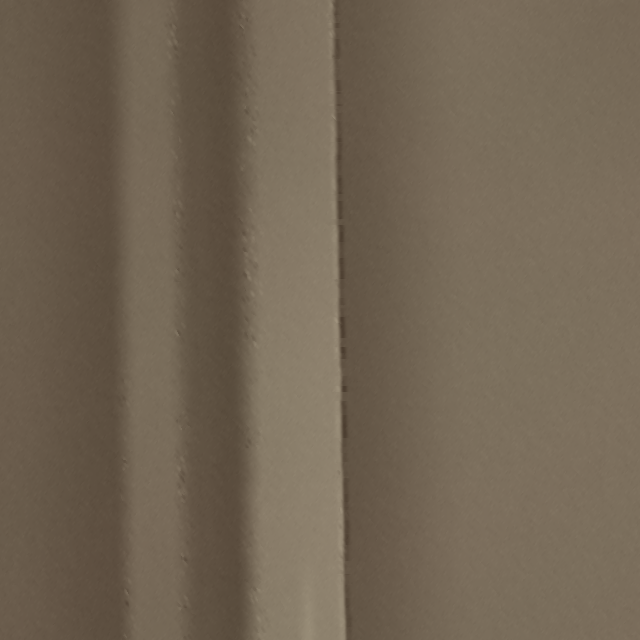
A Shadertoy shader for this texture:

```glsl
// Soft vertical folds of brown cloth: two raised, lit bands, a dark groove and a
// crisp right-hand hem. Smooth steps shape the shading, layered sines roughen
// the edges, and cellular noise supplies the nap and the lint along the seams.

vec2 hash2(vec2 p) {
    vec3 q = fract(p.xyx * vec3(0.1031, 0.1030, 0.0973));
    q += dot(q, q.yzx + 33.33);
    return fract((q.xx + q.yz) * q.zy);
}

// Distance to the nearest scattered point (x) and that point's random value (y).
vec2 cellular(vec2 p) {
    vec2 cell = floor(p);
    vec2 best = vec2(9.0, 0.0);
    for (int j = -1; j <= 1; j++) {
        for (int i = -1; i <= 1; i++) {
            vec2 id = cell + vec2(i, j);
            float d = length(id + hash2(id) - p);
            if (d < best.x) best = vec2(d, hash2(id + 71.0).x);
        }
    }
    return best;
}

// Slow wavering built from sines of unrelated frequencies.
float waver(float y, float phase) {
    return 0.5 * sin(y * 31.0 + phase) + 0.3 * sin(y * 83.0 + phase * 2.3)
         + 0.2 * sin(y * 197.0 + phase * 4.1);
}

float mottle(vec2 p) {
    return sin(p.x * 13.0 + 2.0 * sin(p.y * 9.0)) * sin(p.y * 17.0 + 1.7 * sin(p.x * 11.0));
}

// A soft step centred on an edge.
float rise(float x, float edge, float halfWidth) {
    return smoothstep(edge - halfWidth, edge + halfWidth, x);
}

float ridge(float x, float centre, float width) {
    float d = (x - centre) / width;
    return exp(-d * d);
}

// Signed short tilted fibres: some catch light, others cast shade.
float fibres(vec2 p, float scale, float tilt) {
    vec2 c = cellular(vec2(p.x + p.y * tilt, p.y * 0.6) * scale);
    return (1.0 - smoothstep(0.0, 0.65, c.x)) * (c.y - 0.48) * 2.0;
}

// Brown cloth tone for a given red level.
vec3 clothColour(float level) {
    return vec3(level, level * 1.02 - 0.061, level * 0.93 - 0.088);
}

void mainImage(out vec4 fragColor, in vec2 fragCoord) {
    vec2 uv = fragCoord / iResolution.xy;
    float pixel = 1.0 / iResolution.x;
    float x = uv.x;
    float down = 1.0 - uv.y;

    // Seam positions lean to the right on their way down.
    float bandLeft = 0.186 + 0.015 * down + 0.001 * waver(uv.y, 1.0);
    float bandRight = 0.273 + 0.022 * down + 0.0015 * waver(uv.y, 3.0);
    float foldLeft = 0.379 + 0.014 * down + 0.002 * waver(uv.y, 5.0);
    float hem = 0.521 + 0.019 * down + 0.001 * waver(uv.y, 8.0);

    // Left panel falls into shade towards the first band.
    float level = mix(0.410, 0.362, smoothstep(0.0, 0.18, x));
    level += 0.010 * ridge(uv.y, 0.55, 0.35) * (1.0 - rise(x, 0.10, 0.10));

    // First band, then the groove beside it.
    float bandTone = 0.452 + 0.023 * ridge(down, 0.55, 0.40);
    level = mix(level, bandTone, rise(x, bandLeft, mix(0.028, 0.018, down)));
    float grooveTone = 0.354 + 0.022 * ridge(x, bandRight + 0.025, 0.025);
    level = mix(level, grooveTone, rise(x, bandRight, 0.025));

    // Main fold brightens downwards and towards the hem.
    float across = clamp((x - foldLeft) / (hem - foldLeft), 0.0, 1.0);
    float foldTone = 0.470 + 0.057 * smoothstep(0.0, 0.65, down) + 0.035 * across;
    foldTone += 0.045 * ridge(x, 0.482, 0.012) * smoothstep(0.84, 1.0, down);
    level = mix(level, foldTone, rise(x, foldLeft, mix(0.032, 0.022, down)));

    // Right panel emerges from the shadow behind the hem.
    float beyond = max(x - hem, 0.0);
    float panel = mix(0.388, 0.474, smoothstep(0.0, 0.21, beyond));
    panel += 0.014 * ridge(uv.y, 0.42, 0.38) * smoothstep(0.04, 0.25, beyond);
    panel -= 0.022 * smoothstep(0.65, 1.0, uv.y) * smoothstep(0.75, 1.0, x);
    float hemBlur = max(mix(0.005, 0.003, down), pixel);
    level = mix(level, panel, rise(x, hem, hemBlur));

    // Tufts interrupt the lit lip and the dark line along the hem.
    float tuft = cellular(vec2(0.5, uv.y * 80.0)).y;
    float middle = 0.55 + 0.45 * ridge(down, 0.50, 0.28);
    level += 0.036 * tuft * ridge(x, hem - 0.006, 0.004);
    level -= 0.10 * tuft * middle * ridge(x, hem + 0.005, 0.0045);

    // Sparse clumps of lint gather at the seams.
    float seams = ridge(x, bandLeft, 0.010) * smoothstep(0.35, 0.75, down)
                + ridge(x, bandRight - 0.004, 0.011)
                + ridge(x, foldLeft + 0.006, 0.018) + ridge(x, hem - 0.002, 0.007);
    float clumps = 0.3 + 0.7 * smoothstep(0.25, 0.8, cellular(uv * 34.0).y);
    level += 0.070 * seams * clumps * fibres(uv, 125.0, 0.45);

    // A fine nap covers the cloth, with a few longer threads.
    level += 0.013 * fibres(uv + 4.0, 210.0, -0.5);
    level += 0.009 * fibres(uv + 9.0, 95.0, 0.7);
    level += 0.002 * mottle(uv);

    // Gentle drift between warm and olive tints.
    vec3 colour = clothColour(level);
    colour += vec3(0.003, -0.001, 0.001) * mottle(uv * 0.55 + 0.3);
    fragColor = vec4(clamp(colour, 0.0, 1.0), 1.0);
}
```
